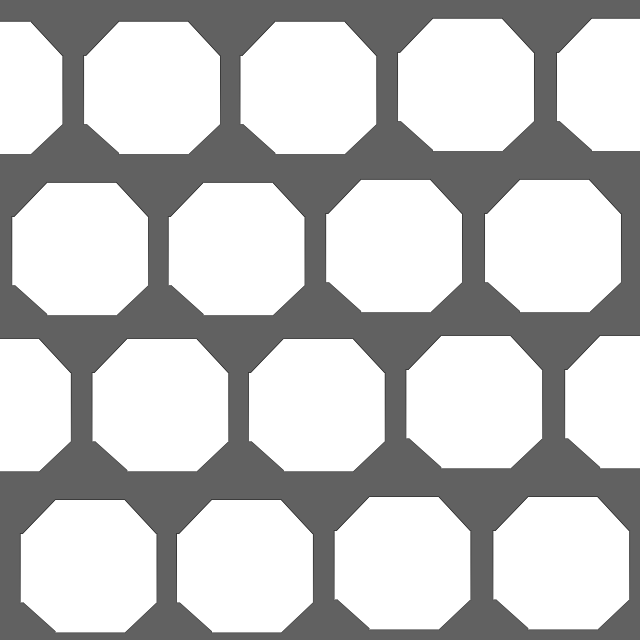
A three.js fragment shader for this pattern:

```glsl
// White clipped octagons in four staggered rows on a flat grey ground.
// Each octagon is a box minus four uneven corner wedges; the nearest one
// over all rows and columns gives the fill and a thin dark rim.

varying vec2 vUv;

// Lengths are in design units, with UNITS spanning the canvas.
const float UNITS = 768.0;
const int ROWS = 4;
const int COLUMNS = 5;
const vec2 FIRST = vec2(101.0, 26.0);        // left and top of the first whole octagon
const vec2 SIZE = vec2(163.0, 159.0);
const float PITCH = 189.1;                   // step between columns
const vec2 ODD_ROW_STEP = vec2(-86.2, 193.3);
const vec2 ROW_PAIR_STEP = vec2(10.0, 380.6);
const float COLUMN_NUDGE = -1.5;             // middle columns sit a little left
const float RIGHT_LIFT = -3.6;               // right columns sit a little higher

// Wedge ends seen from each corner: xy on the side, zw on the top or bottom.
const vec4 WEDGE_TOP_LEFT = vec4(2.5, 41.0, 42.0, 0.0);
const vec4 WEDGE_TOP_RIGHT = vec4(0.0, 41.5, 38.5, 0.0);
const vec4 WEDGE_BOTTOM_LEFT = vec4(3.5, 36.0, 42.0, 1.5);
const vec4 WEDGE_BOTTOM_RIGHT = vec4(0.0, 36.0, 38.0, 0.0);

const float RIM_WIDTH = 1.1;
const float LOWER_RIM_STRENGTH = 0.35;
const vec3 GROUND = vec3(0.38);
const vec3 RIM = vec3(0.22);
const vec3 FILL = vec3(1.0);

// Signed distance to the wedge cut from a corner at the origin.
float wedge(vec2 p, vec4 ends) {
    vec2 along = normalize(ends.zw - ends.xy);
    vec2 outward = vec2(-along.y, along.x);
    float slope = dot(p - ends.xy, outward);
    return max(slope, max(p.x - ends.z, p.y - ends.y));
}

// Signed distance to an octagon with its left top at the origin, y down.
float octagon(vec2 p) {
    vec2 edge = abs(p - 0.5 * SIZE) - 0.5 * SIZE;
    float box = max(edge.x, edge.y);
    vec2 far = SIZE - p;
    float cutTop = min(wedge(p, WEDGE_TOP_LEFT),
                       wedge(vec2(far.x, p.y), WEDGE_TOP_RIGHT));
    float cutBottom = min(wedge(vec2(p.x, far.y), WEDGE_BOTTOM_LEFT),
                          wedge(far, WEDGE_BOTTOM_RIGHT));
    return max(box, -min(cutTop, cutBottom));
}

// Left top of the octagon in a given row and column.
vec2 placement(float row, float column) {
    vec2 origin = FIRST + mod(row, 2.0) * ODD_ROW_STEP
                + floor(row * 0.5) * ROW_PAIR_STEP;
    float middle = step(0.5, column) * step(column, 2.5);
    origin.x += column * PITCH + middle * COLUMN_NUDGE;
    origin.y += step(1.5, column) * RIGHT_LIFT;
    return origin;
}

void main() {
    vec2 p = vec2(vUv.x, 1.0 - vUv.y) * UNITS;
    float soft = 0.5 * max(fwidth(p.x), fwidth(p.y));

    // Nearest octagon, and the height of this point within it
    float nearest = UNITS;
    float localY = 0.0;
    for (int row = 0; row < ROWS; row++) {
        for (int column = 0; column < COLUMNS; column++) {
            vec2 local = p - placement(float(row), float(column) - 1.0);
            float d = octagon(local);
            if (d < nearest) {
                nearest = d;
                localY = local.y;
            }
        }
    }

    // Rim, darkest around the upper half, then the fill
    float rim = 1.0 - smoothstep(-soft, soft, nearest - RIM_WIDTH);
    float upper = 1.0 - smoothstep(0.4, 0.8, localY / SIZE.y);
    float fill = 1.0 - smoothstep(-soft, soft, nearest);
    vec3 color = mix(GROUND, RIM, rim * mix(LOWER_RIM_STRENGTH, 1.0, upper));
    color = mix(color, FILL, fill);
    gl_FragColor = vec4(color, 1.0);
}
```
